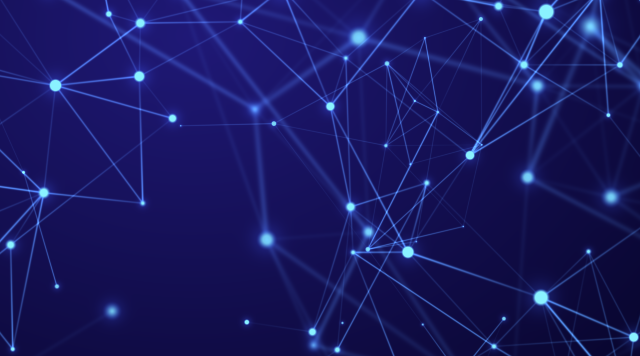
This background is drawn by a Shadertoy shader. Its source:

```glsl
// Glowing plexus: cyan nodes joined by thin blue links on a deep indigo gradient.
// Three layers of jittered grids (defocused, sharp, fine web) hold hashed nodes;
// each node links at random to nearby cells, and large hubs link more often.

const vec3 INDIGO_LIGHT = vec3(0.122, 0.096, 0.465);
const vec3 INDIGO_DARK  = vec3(0.026, 0.016, 0.160);
const vec3 LINK_BLUE    = vec3(0.24, 0.46, 0.62);
const vec3 HALO_BLUE    = vec3(0.24, 0.44, 0.95);
const vec3 NODE_CYAN    = vec3(0.54, 0.95, 1.00);

struct Layer {
    float cell;    // grid spacing
    float seed;
    float width;   // link half width
    float blur;    // softness of node edges
    float radius;  // largest node
    vec2 focus;    // centre of the densest area
    float reach;   // size of that area
    float sparse;  // node chance far from the focus
    float dense;   // added chance at the focus
};

float hash(vec2 p) {
    vec3 q = fract(p.xyx * vec3(0.1031, 0.1030, 0.0973));
    q += dot(q, q.yzx + 33.33);
    return fract((q.x + q.y) * q.z);
}

vec2 nodePosition(vec2 id, Layer l) {
    vec2 jitter = vec2(hash(id + l.seed), hash(id + l.seed + 17.3));
    return (id + 0.08 + 0.84 * jitter) * l.cell;
}

bool nodeExists(vec2 id, Layer l) {
    vec2 offset = ((id + 0.5) * l.cell - l.focus) / l.reach;
    float chance = l.sparse + l.dense * exp(-dot(offset, offset));
    return hash(id + l.seed + 41.7) < chance;
}

float nodeSize(vec2 id, Layer l) {
    float h = hash(id + l.seed + 63.1);
    return h * h;
}

// Gaussian stroke from a to b, its brightness fading towards one end
float link(vec2 p, vec2 a, vec2 b, float width, float fade) {
    vec2 ab = b - a;
    float t = clamp(dot(p - a, ab) / dot(ab, ab), 0.0, 1.0);
    float d = length(p - a - ab * t) / width;
    float along = mix(1.0, fade < 0.5 ? t : 1.0 - t, 0.85 * abs(2.0 * fade - 1.0));
    return along * exp(-d * d);
}

// Returns link light in x, node coverage in y and node halo in z
vec3 plexus(vec2 p, Layer l) {
    vec3 light = vec3(0.0);
    vec2 home = floor(p / l.cell);
    float pixel = 1.0 / iResolution.y;

    for (int y = -2; y <= 1; y++)
    for (int x = -2; x <= 2; x++) {
        vec2 id = home + vec2(x, y);
        if (!nodeExists(id, l)) continue;
        vec2 a = nodePosition(id, l);
        float size = nodeSize(id, l);

        // Node disc and halo
        float r = l.radius * mix(0.25, 1.0, size);
        float edge = l.blur * mix(0.4, 1.6, hash(id + l.seed + 5.9)) + 0.6 * pixel;
        float d = length(p - a);
        light.y = max(light.y, 1.0 - smoothstep(r - edge, r + edge, d));
        light.z += exp(-d * d / (4.0 * r * r + edge * edge));

        // Links to the half plane of neighbours, so each pair is drawn once
        for (int v = 0; v <= 2; v++)
        for (int u = -2; u <= 2; u++) {
            if (v == 0 && u <= 0) continue;
            vec2 other = id + vec2(u, v);
            vec2 key = id * 7.0 + other * 3.0 + l.seed;
            float hub = max(size, nodeSize(other, l));
            float chance = mix(0.35, 1.5, hub) / length(vec2(u, v));
            if (hash(key + 2.7) > chance || !nodeExists(other, l)) continue;
            float g = hash(key + 29.3);
            float strength = mix(0.14, 0.85, g * g) + 0.4 * hub * g;
            float width = length(vec2(l.width * mix(0.8, 1.4, g * hub), 0.5 * pixel));
            vec2 b = nodePosition(other, l);
            light.x += strength * link(p, a, b, width, hash(key + 51.1));
        }
    }
    return light;
}

vec3 addLayer(vec3 col, vec3 light, float linkGain, float nodeGain) {
    col += LINK_BLUE * min(light.x * linkGain, 1.3);
    col += HALO_BLUE * min(light.z, 1.0) * 0.22 * nodeGain;
    float cover = light.y * nodeGain;
    return mix(col, mix(HALO_BLUE, NODE_CYAN, cover), cover);
}

void mainImage(out vec4 fragColor, in vec2 fragCoord) {
    vec2 uv = fragCoord / iResolution.xy;
    vec2 p = fragCoord / iResolution.y;

    // Background light centred on the upper left
    float falloff = length((uv - vec2(0.30, 0.90)) * vec2(1.0, 0.7));
    vec3 col = mix(INDIGO_LIGHT, INDIGO_DARK, clamp(falloff, 0.0, 1.0));

    // Layers from back to front
    Layer soft  = Layer(0.27, 11.0, 0.0075, 0.014, 0.024, vec2(0.30, 0.75), 0.50, 0.22, 0.45);
    Layer fine  = Layer(0.14, 37.0, 0.0013, 0.001, 0.007, vec2(1.25, 0.62), 0.26, 0.06, 0.85);
    Layer sharp = Layer(0.18, 73.0, 0.0023, 0.003, 0.023, vec2(1.15, 0.70), 0.65, 0.30, 0.34);
    col = addLayer(col, plexus(p, soft), 0.30, 0.85);
    col = addLayer(col, plexus(p, fine), 0.75, 0.90);
    col = addLayer(col, plexus(p, sharp), 1.0, 1.0);

    fragColor = vec4(min(col, 1.0), 1.0);
}
```
